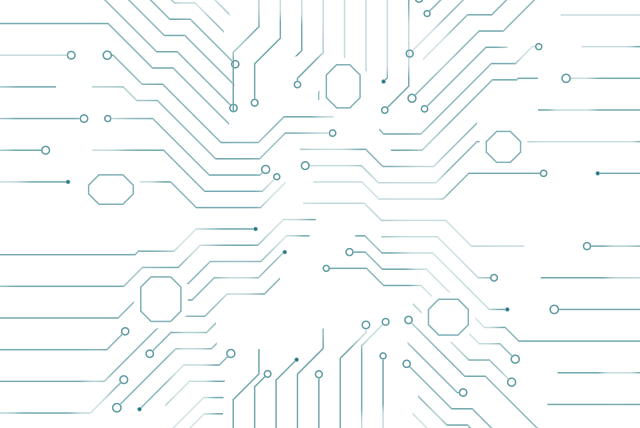
A Shadertoy shader for this pattern:

```glsl
// Circuit-board traces: thin teal lines on white that fan out in 45 degree bends.
// Two mirrored families of nested lanes fill the sheet, short vertical leads fill
// the middle of both long edges; round vias and octagonal pads finish the board.

#define PITCH 0.038        // distance between neighbouring lanes
#define LANES 11           // lanes per family
#define FULL_LANES 5.0     // lanes that run through the middle
#define HALF_WIDTH 0.0011  // half the line thickness
#define SOFTNESS 0.75      // edge filter, in screen samples
#define VIA_RADIUS 0.0085
#define FAN 0.036          // extra rise of each outer lane
#define CELL 0.5           // length of trace that holds one gap
#define PADS 5
#define INK vec3(0.13, 0.46, 0.50)

const float CENTER = 0.75;
float ink;   // coverage gathered so far
float blur;  // half width of the edge filter

float hash(vec2 p) {
    vec3 q = fract(vec3(p.xyx) * vec3(0.1031, 0.1030, 0.0973));
    q += dot(q, q.yzx + 33.33);
    return fract((q.x + q.y) * q.z);
}

float noise(vec2 p) {
    vec2 i = floor(p), f = fract(p);
    f = f * f * (3.0 - 2.0 * f);
    return mix(mix(hash(i), hash(i + vec2(1, 0)), f.x),
               mix(hash(i + vec2(0, 1)), hash(i + vec2(1, 1)), f.x), f.y);
}

void stroke(float d, float strength) {
    float cover = clamp(d + HALF_WIDTH, -blur, blur) - clamp(d - HALF_WIDTH, -blur, blur);
    ink = max(ink, strength * cover / (2.0 * blur));
}

// Trace end: bare, a small filled dot or an open ring. Returns the trimming distance.
float via(vec2 p, vec2 c, float kind) {
    float r = length(p - c);
    if (kind < 0.42) return -r;
    if (kind < 0.5) {
        ink = max(ink, clamp(0.5 - (r - 0.0045) / (2.0 * blur), 0.0, 1.0));
        return -r;
    }
    float radius = VIA_RADIUS * (0.8 + 0.35 * fract(kind * 7.0));
    stroke(abs(r - radius), 1.15);
    return radius - r;
}

// Height of a lane: plateau with two jogs, then a ramp broken by one shelf.
float laneHeight(float x, float lane, float side) {
    float u = x - CENTER;
    float quadrant = side + 2.0 * step(0.0, u) + 5.0;
    float shift = 0.02 * hash(vec2(lane + 3.0, quadrant));
    float t = abs(u) - 0.30 + 0.414 * PITCH * lane + shift;
    float drop = 0.06 + FAN * lane;
    float shelfAt = min(drop, 0.05 + 0.12 * hash(vec2(quadrant, 41.0)));
    float shelf = 0.03 + 0.09 * hash(vec2(quadrant, 67.0));
    float ramp = clamp(t, 0.0, shelfAt) + clamp(t - shelfAt - shelf, 0.0, drop - shelfAt);
    float jogs = clamp(u + 0.12 - shift, -0.03, 0.03) - clamp(u - 0.13 + shift, -0.02, 0.02);
    return 0.5 + side * (0.025 + PITCH * lane + ramp) + jogs;
}

void drawLane(vec2 p, float lane, float side, float strength) {
    float e = 0.001;
    float slope = (laneHeight(p.x + e, lane, side) - laneHeight(p.x - e, lane, side)) / (2.0 * e);
    float d = abs(p.y - laneHeight(p.x, lane, side)) / sqrt(1.0 + slope * slope);

    // One random gap per cell, each of its ends closed by a via
    vec2 id = vec2(floor(p.x / CELL) + 11.0, lane + 20.0 * side + 50.0);
    float gapAt = (id.x - 11.0 + 0.3 + 0.4 * hash(id)) * CELL;
    float gap = 0.02 + 0.06 * hash(id + 7.3);
    bool inner = lane >= FULL_LANES;
    if (hash(id + 3.7) < 0.72 && !(inner && abs(gapAt - CENTER) < 0.29)) {
        for (float s = -1.0; s < 2.0; s += 2.0) {
            float x = gapAt + s * gap;
            d = max(d, via(p, vec2(x, laneHeight(x, lane, side)), hash(id + s + 15.0)));
        }
        d = max(d, gap - abs(p.x - gapAt));
    }
    // Inner lanes stop before the vertical leads
    if (inner) {
        float s = p.x < CENTER ? -1.0 : 1.0;
        float reach = 0.2 + 0.05 * hash(vec2(lane, side + s + 9.0));
        float x = CENTER + s * reach;
        d = max(d, via(p, vec2(x, laneHeight(x, lane, side)), hash(vec2(lane + 31.0, s + side + 8.0))));
        d = max(d, reach - abs(p.x - CENTER));
    }
    stroke(d, strength * mix(1.0, 0.82, abs(slope)));
}

float leadX(float z, float k, float side) {
    float bend = 0.06 + 0.02 * k + 0.02 * hash(vec2(k, side + 4.0));
    return CENTER + (k - 3.5) * 0.05 + side * (0.03 - clamp(z - bend, 0.0, 0.06));
}

// Vertical lead entering from the upper or lower edge
void drawLead(vec2 p, float k, float side, float strength) {
    float z = side > 0.0 ? 1.0 - p.y : p.y;
    float len = 0.11 + 0.16 * hash(vec2(k + 5.0, side + 13.0));
    float slope = (leadX(z + 0.001, k, side) - leadX(z - 0.001, k, side)) / 0.002;
    float d = abs(p.x - leadX(z, k, side)) / sqrt(1.0 + slope * slope);
    vec2 tip = vec2(leadX(len, k, side), len);
    d = max(d, via(vec2(p.x, z), tip, 0.3 + 0.7 * hash(vec2(k + 23.0, side + 2.0))));
    stroke(max(d, z - len), strength);
}

float octagon(vec2 p, vec2 size) {
    vec2 q = abs(p) - size;
    return max(max(q.x, q.y), (q.x + q.y + 0.024) * 0.7071);
}

void mainImage(out vec4 fragColor, in vec2 fragCoord) {
    vec2 p = fragCoord / iResolution.y;
    blur = SOFTNESS / iResolution.y;
    ink = 0.0;

    // Worn print: strength drifts slowly over the sheet
    float strength = mix(0.4, 1.0, smoothstep(0.15, 0.45, noise(p * 9.0)));
    for (float side = -1.0; side < 2.0; side += 2.0) {
        for (int i = 0; i < LANES; i++) drawLane(p, float(i), side, strength);
        for (int k = 0; k < 8; k++) drawLead(p, float(k), side, strength);
    }

    // Octagonal pads in cleared spots
    for (int i = 0; i < PADS; i++) {
        float a = 0.55 + 2.4 * float(i);
        vec2 size = 0.032 + 0.025 * vec2(hash(vec2(i, 3)), hash(vec2(i, 8)));
        float d = octagon(p - vec2(CENTER, 0.5) - vec2(0.5, 0.3) * vec2(cos(a), sin(a)), size);
        ink *= smoothstep(-blur, blur, d - 0.016);
        stroke(abs(d), 0.9);
    }
    fragColor = vec4(mix(vec3(1.0), INK, min(ink, 1.0)), 1.0);
}
```
